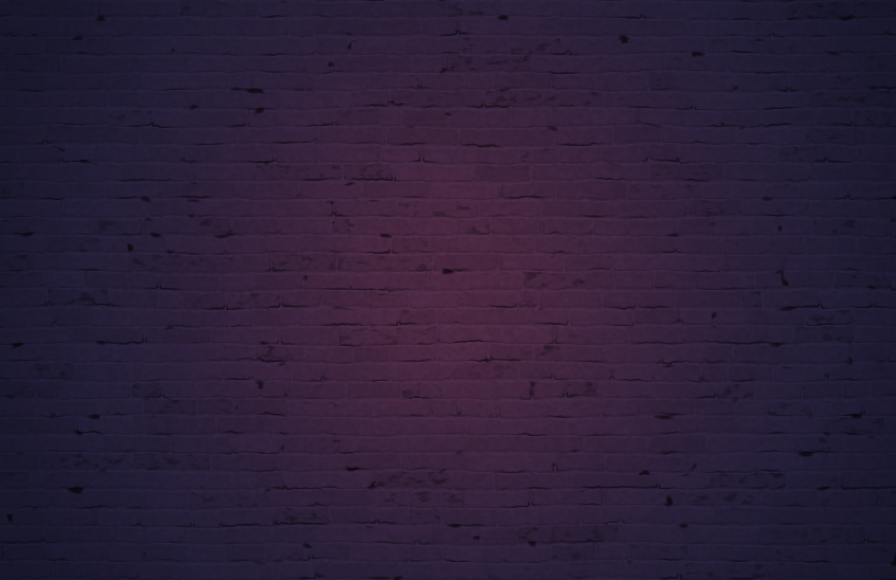
Reproduce this texture procedurally as a Shadertoy shader.

```glsl
// Dim painted brick wall with worn joints, lit by a soft plum glow in the middle.
#define ROWS 32.0
#define COLUMNS 13.0
#define JOINT_JITTER 0.65
#define MORTAR 0.10
#define SHADOW_WIDTH 0.065
#define WEAR 0.6
#define GLOW_RADIUS 0.46
#define GLOW_CENTER vec2(0.51, 0.5)
#define GLOW_COLOR vec3(0.306, 0.167, 0.274)
#define NIGHT_COLOR vec3(0.115, 0.115, 0.222)
#define BRICK_TINT vec3(0.965, 0.93, 0.94)

vec2 hash2(vec2 p) {
    vec3 q = fract(p.xyx * vec3(0.1031, 0.1030, 0.0973));
    q += dot(q, q.yzx + 33.33);
    return fract((q.xx + q.yz) * q.zy);
}

// Gradient noise, roughly -0.7 to 0.7
float noise(vec2 p) {
    vec2 cell = floor(p), f = fract(p);
    vec2 u = f * f * f * (f * (f * 6.0 - 15.0) + 10.0);
    vec4 corners;
    for (int k = 0; k < 4; k++) {
        vec2 o = vec2(k & 1, k >> 1);
        corners[k] = dot(hash2(cell + o) * 2.0 - 1.0, f - o);
    }
    vec2 sides = mix(corners.xz, corners.yw, u.x);
    return mix(sides.x, sides.y, u.y);
}

float fbm(vec2 p) {
    float sum = 0.0, amplitude = 0.6;
    for (int k = 0; k < 4; k++) {
        sum += amplitude * noise(p);
        p = p * 2.03 + 17.7;
        amplitude *= 0.5;
    }
    return sum;
}

// Position of the i-th upright joint in a row
float jointAt(float i, float row) {
    return i + JOINT_JITTER * (hash2(vec2(i, row) + 5.3).x - 0.5);
}

float roundedBox(vec2 p, vec2 halfSize, float radius) {
    vec2 q = abs(p) - halfSize + radius;
    return length(max(q, 0.0)) + min(max(q.x, q.y), 0.0) - radius;
}

void mainImage(out vec4 fragColor, in vec2 fragCoord) {
    vec2 uv = fragCoord / iResolution.xy;
    float aspect = iResolution.x / iResolution.y;
    float aa = ROWS / iResolution.y;

    // Wall space: one unit is the height of a row
    vec2 wall = uv * vec2(aspect, 1.0) * ROWS;
    vec2 bent = wall;
    bent.y += 0.25 * noise(wall * vec2(0.13, 0.4)) + 0.12 * noise(wall * 0.8 + 40.0);
    bent.x += 0.2 * noise(wall * 1.1 + 9.0);

    // Rows of stretchers, with an occasional row of shorter bricks
    float row = floor(bent.y);
    vec2 rowRandom = hash2(vec2(row, 71.0));
    float brickLength = aspect * ROWS / COLUMNS;
    brickLength *= rowRandom.x < 0.25 ? 0.65 : 1.0;
    float x = bent.x / brickLength + 0.5 * mod(row, 2.0) + 0.4 * rowRandom.y + 20.0;
    float column = floor(x);
    if (x < jointAt(column, row)) column -= 1.0;
    else if (x >= jointAt(column + 1.0, row)) column += 1.0;
    float left = jointAt(column, row), right = jointAt(column + 1.0, row);
    vec2 brickId = vec2(column, row);
    vec2 brickRandom = hash2(brickId + 31.0);

    // Brick outline, roughened by chips
    vec2 local = vec2((x - 0.5 * (left + right)) * brickLength, fract(bent.y) - 0.5);
    local.y += 0.08 * (brickRandom.x - 0.5);
    vec2 halfSize = vec2(0.5 * (right - left) * brickLength, 0.5) - MORTAR;
    float d = roundedBox(local, halfSize, 0.08) + 0.12 * noise(wall * 2.4);
    float face = 1.0 - smoothstep(-aa, aa, d);

    // Glow over the wall, fading into dark corners
    float r = length((uv - GLOW_CENTER) * vec2(aspect, 1.0));
    vec3 color = mix(NIGHT_COLOR, GLOW_COLOR, exp(-pow(r / GLOW_RADIUS, 2.0)));
    color *= 1.0 - 0.2 * smoothstep(0.6, 0.92, r);

    // Brick faces: tone of each brick, grain and dark scuffs
    float grain = fbm(wall * vec2(1.3, 2.2) + brickId * 3.7);
    float scuffed = smoothstep(0.7, 1.0, brickRandom.y);
    float scuff = scuffed * smoothstep(-0.05, 0.35, grain);
    vec3 faceTint = BRICK_TINT * (1.0 + 0.07 * (brickRandom.x - 0.5) + 0.14 * grain);
    color *= mix(vec3(1.0), faceTint * (1.0 - 0.6 * WEAR * scuff), face);

    // Broken shadow under each brick, fainter at its ends
    float under = smoothstep(-0.1, -0.32, local.y);
    float ends = smoothstep(-0.2, 0.0, abs(local.x) - halfSize.x);
    float broken = smoothstep(0.0, 0.38, noise(wall * vec2(0.5, 1.1) + 80.0));
    float lineWidth = max(SHADOW_WIDTH, 0.5 * aa);
    float edge = exp(-pow((d - 0.03) / lineWidth, 2.0));
    color *= 1.0 - edge * max(under, 0.3 * ends) * mix(0.13, 0.52, broken);

    // Pale upper lip of the brick
    color *= 1.0 + 0.06 * edge * smoothstep(0.1, 0.35, local.y);

    // Small deep holes along the joints
    float hole = smoothstep(0.3, 0.5, noise(wall * vec2(0.8, 1.5) + 150.0));
    color *= 1.0 - WEAR * hole * smoothstep(-0.14, 0.02, d);

    // Fine plaster grain over everything
    color *= 1.0 + 0.09 * noise(wall * 3.7 + 11.0) + 0.05 * fbm(wall * 0.35);
    fragColor = vec4(color, 1.0);
}
```
